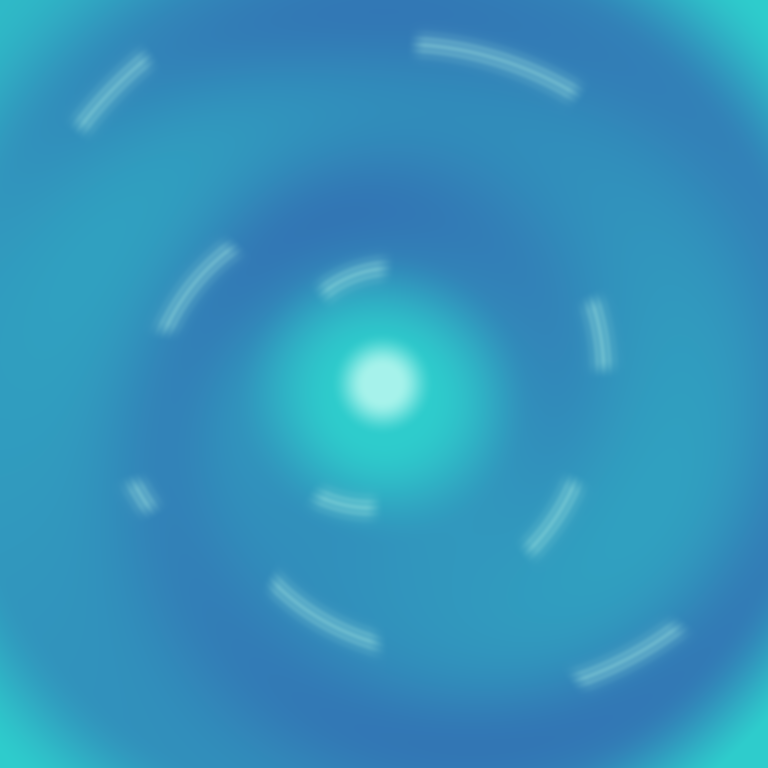
Give the GLSL for this background, as a three.js fragment shader.

```glsl
// A soft turquoise whirlpool: a glowing core, a dark spiral arm that winds
// outward around it, bright corners and short pale streaks of foam.
// Everything is a polar field; one shade value drives the water colour.
varying vec2 vUv;

// Signed difference of two angles in degrees, from -180 to 180.
float angleBetween(float a, float b) {
  return mod(a - b + 180.0, 360.0) - 180.0;
}

// Distance from the centre to the dark arm, by its unwrapped angle.
float armRadius(float turn) {
  float dent = (turn - 450.0) / 50.0;
  return 0.225 + 0.34 * smoothstep(135.0, 350.0, turn) - 0.08 * exp(-dent * dent);
}

// Darkening by the spiral arm, over two windings that fade at both ends.
float spiralArm(float radius, float angle) {
  float dark = 0.0;
  for (int i = 0; i < 2; i++) {
    float turn = mod(angle + 90.0, 360.0) - 90.0 + 360.0 * float(i);
    float offset = (radius - armRadius(turn)) / 0.09;
    float depth = 0.112 + 0.04 * cos(radians(2.0 * (turn - 135.0)));
    float fade = smoothstep(-90.0, 45.0, turn) * (1.0 - smoothstep(440.0, 560.0, turn));
    dark += depth * fade * exp(-offset * offset);
  }
  return dark;
}

// One brushed arc; x: radius, y: middle angle, z: half span, w: drift per radian.
float foamStreak(float radius, float angle, vec4 arc) {
  float swing = angleBetween(angle, arc.y);
  float across = radius - arc.x - arc.w * radians(swing);
  float along = radians(abs(swing) - arc.z) * arc.x;
  float bristles = 0.9 + 0.1 * cos(across * 690.0);
  float body = exp(-pow(abs(across) / 0.0145, 2.0));
  return body * bristles * (1.0 - smoothstep(-0.013, 0.013, along));
}

void main() {
  vec2 p = vUv - vec2(0.498, 0.5);
  float radius = length(p);
  float angle = degrees(atan(p.y, p.x + 1e-5));

  // Water shade: gentle two-lobed light, dark arm, bright corners
  float shade = 0.6 + 0.035 * cos(radians(2.0 * angle) + 0.9);
  shade -= spiralArm(radius, angle);
  float upperLeft = smoothstep(60.0, 10.0, abs(angleBetween(angle, 135.0)));
  shade += mix(0.23, 0.1, upperLeft) * smoothstep(0.55, 0.7, radius);

  // Turquoise glow, hanging slightly below the core
  float glow = 1.0 - smoothstep(0.055, 0.195, length(vUv - vec2(0.499, 0.482)));
  shade = mix(shade, 0.8, glow);

  vec3 deepBlue = vec3(0.2, 0.42, 0.695);
  vec3 turquoise = vec3(0.18, 0.8, 0.8);
  vec3 color = mix(deepBlue, turquoise, clamp((shade - 0.42) / 0.38, 0.0, 1.0));

  // Foam streaks, from the inner ring outward
  vec4 arcs[10];
  arcs[0] = vec4(0.146, 106.0, 17.5, -0.015);
  arcs[1] = vec4(0.165, 253.0, 13.5, -0.015);
  arcs[2] = vec4(0.278, 152.0, 14.5, 0.055);
  arcs[3] = vec4(0.291, 12.7, 9.0, 0.015);
  arcs[4] = vec4(0.285, -38.0, 11.0, -0.02);
  arcs[5] = vec4(0.316, 255.0, 14.0, 0.09);
  arcs[6] = vec4(0.346, 205.0, 3.6, -0.04);
  arcs[7] = vec4(0.449, 70.3, 14.0, -0.02);
  arcs[8] = vec4(0.48, -48.0, 8.7, 0.12);
  arcs[9] = vec4(0.52, 132.8, 7.0, -0.03);
  float foam = 0.0;
  for (int i = 0; i < 10; i++) {
    foam = max(foam, foamStreak(radius, angle, arcs[i]));
  }
  vec3 paleFoam = vec3(0.66, 0.92, 0.89);
  color = mix(color, paleFoam, 0.46 * foam);

  // Pale core
  float core = 1.0 - smoothstep(0.022, 0.068, radius);
  color = mix(color, vec3(0.65, 0.95, 0.92), core);

  gl_FragColor = vec4(color, 1.0);
}
```
